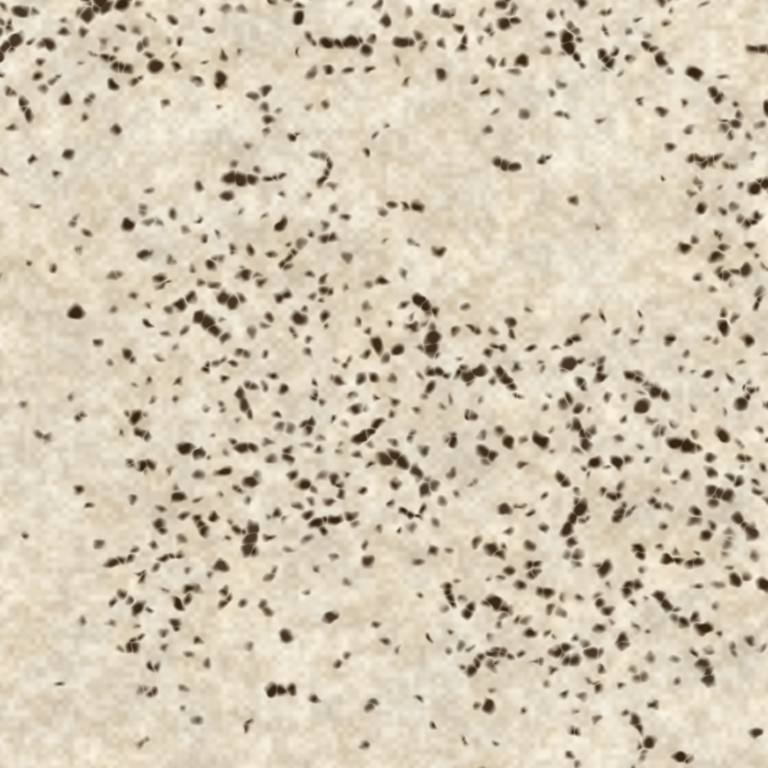
Give the GLSL for this texture, as a Shadertoy shader.

```glsl
// Cream speckled stone: mottled pale ground with scattered soft dark brown grains.

const vec3 PALE = vec3(0.91, 0.87, 0.79);
const vec3 SHADE = vec3(0.84, 0.79, 0.70);
const vec3 INK = vec3(0.20, 0.13, 0.06);
const vec3 WARM_TINT = vec3(0.015, -0.003, -0.030);

const float FINE_CELLS = 36.0;      // grid cells across the canvas
const float COARSE_CELLS = 20.0;
const float FINE_CHANCE = 0.50;     // average share of occupied cells
const float COARSE_CHANCE = 0.40;
const vec2 FINE_RADIUS = vec2(0.0024, 0.0058);
const vec2 COARSE_RADIUS = vec2(0.0050, 0.0094);
const vec2 FINE_STRENGTH = vec2(0.55, 1.0);
const vec2 COARSE_STRENGTH = vec2(0.86, 1.0);
const float FINE_BEADS = 1.3;       // upper limit of beads in a clump
const float COARSE_BEADS = 3.0;
const float BEAD_SPACING = 1.45;    // in bead radii
const float EDGE_SOFTNESS = 0.0046;
const float RAGGEDNESS = 0.0060;
const float RAGGED_SCALE = 105.0;
const float CLUSTER_SCALE = 6.5;

const float MOTTLE_LEVEL = 0.72;
const vec3 MOTTLE_SCALE = vec3(140.0, 58.0, 15.0);
const vec3 MOTTLE_AMOUNT = vec3(1.25, 1.25, 0.80);

float hash(vec2 p) {
    return fract(sin(dot(p, vec2(127.1, 311.7))) * 43758.5453);
}

vec2 hash2(vec2 p) {
    return vec2(hash(p), hash(p + 57.3));
}

float noise(vec2 p) {
    vec2 i = floor(p);
    vec2 f = fract(p);
    f = f * f * (3.0 - 2.0 * f);
    float low = mix(hash(i), hash(i + vec2(1.0, 0.0)), f.x);
    float high = mix(hash(i + vec2(0.0, 1.0)), hash(i + 1.0), f.x);
    return mix(low, high, f.y);
}

// Distance to a short row of uneven beads along the x axis
float clump(vec2 q, float radius, float limit, vec2 key) {
    float shape = hash(key + 91.7);
    float count = 1.0 + floor(shape * shape * limit);
    float edge = 1.0;
    for (float i = 0.0; i < count; i++) {
        vec2 jitter = hash2(key + 13.3 * i) - 0.5;
        vec2 offset = vec2((i - 0.5 * (count - 1.0)) * BEAD_SPACING, jitter.x * 0.7);
        float size = i < 0.5 ? 1.0 : 0.85 + 0.5 * jitter.y;
        edge = min(edge, length(q - offset * radius) - radius * size);
    }
    return edge;
}

// Coverage of one grid of randomly placed clumps
float grains(vec2 p, float cells, float chance, vec2 radii, vec2 strengths, float beads, float seed) {
    vec2 home = floor(p * cells);
    float cover = 0.0;
    for (int y = -1; y <= 1; y++) {
        for (int x = -1; x <= 1; x++) {
            vec2 cell = home + vec2(x, y);
            vec2 key = cell + seed;
            vec2 center = (cell + hash2(key)) / cells;
            float crowd = smoothstep(0.15, 0.85, noise(center * CLUSTER_SCALE + 3.7));
            if (hash(key + 11.9) > chance * (0.15 + 1.7 * crowd)) continue;

            // Angles lean towards the horizontal
            float angle = (hash(key + 23.1) - 0.5) * 2.6;
            float stretch = mix(1.0, 1.3, hash(key + 31.7));
            float c = cos(angle);
            float s = sin(angle);
            vec2 q = mat2(c, -s, s, c) * (p - center);
            q *= vec2(1.0 / stretch, stretch);

            float radius = mix(radii.x, radii.y, hash(key + 41.3));
            float strength = mix(strengths.x, strengths.y, hash(key + 73.9));
            float edge = clump(q, radius, beads, key);
            float grain = 1.0 - smoothstep(-EDGE_SOFTNESS, EDGE_SOFTNESS, edge);
            cover = max(cover, grain * strength);
        }
    }
    return cover;
}

// Pale ground with fine grain and broad warm patches
vec3 ground(vec2 p) {
    vec3 layers = vec3(noise(p * MOTTLE_SCALE.x),
                       noise(p * MOTTLE_SCALE.y + 9.0),
                       noise(p * MOTTLE_SCALE.z + 21.0));
    float mottle = MOTTLE_LEVEL + dot(layers - 0.5, MOTTLE_AMOUNT);
    float warmth = 0.6 * noise(p * 24.0 + 40.0) + 0.4 * noise(p * 70.0 + 5.0);
    return mix(SHADE, PALE, mottle) + WARM_TINT * (warmth - 0.5) * 1.6;
}

void mainImage(out vec4 fragColor, in vec2 fragCoord) {
    vec2 uv = fragCoord / iResolution.y;

    // Bend the grain outlines so that they look chipped
    vec2 bend = vec2(noise(uv * RAGGED_SCALE), noise(uv * RAGGED_SCALE + 81.0)) - 0.5;
    vec2 ragged = uv + bend * RAGGEDNESS;

    float fine = grains(ragged, FINE_CELLS, FINE_CHANCE, FINE_RADIUS,
                        FINE_STRENGTH, FINE_BEADS, 7.0);
    float coarse = grains(ragged, COARSE_CELLS, COARSE_CHANCE, COARSE_RADIUS,
                          COARSE_STRENGTH, COARSE_BEADS, 163.0);

    vec3 color = mix(ground(uv), INK, max(fine, coarse));
    fragColor = vec4(color, 1.0);
}
```
